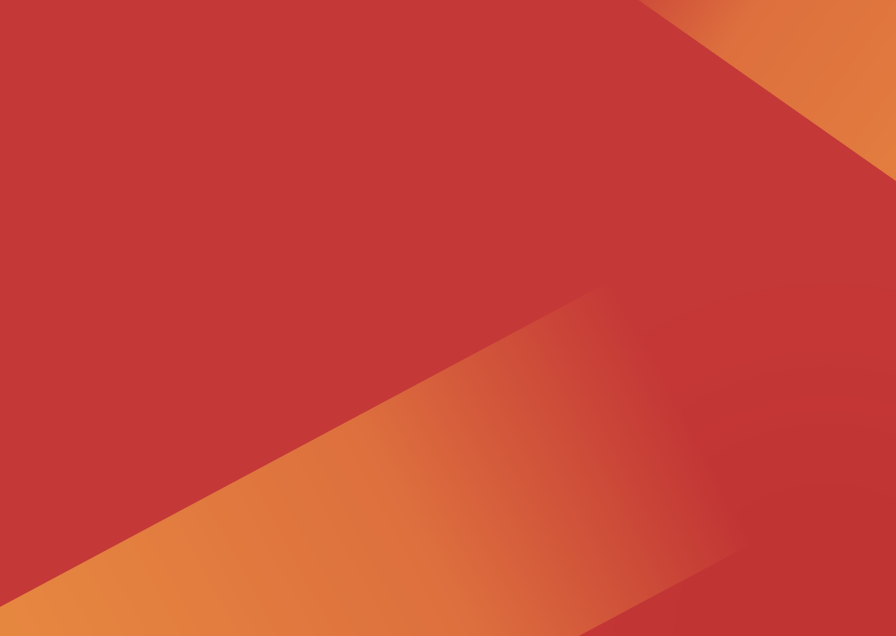
Reproduce this background procedurally as a WebGL 1 fragment shader.

```glsl
precision highp float;
// Flat red backdrop crossed by two hard-edged orange beams: a wide band rising
// from the lower left and a wedge in the upper right corner. Each beam runs
// from amber through orange along its axis, then fades into the red.

#define RED        vec3(0.770, 0.218, 0.214)
#define DEEP_RED   vec3(0.755, 0.203, 0.204)
#define ORANGE     vec3(0.868, 0.437, 0.242)
#define AMBER      vec3(0.902, 0.530, 0.252)
#define BAND_START vec2(0.0, 0.0457)
#define BAND_DIR   vec2(0.882, 0.471)
#define BAND_WIDTH 0.469
#define WEDGE_START vec2(1.0037, 1.0)
#define WEDGE_DIR  vec2(-0.818, 0.575)

uniform vec2 u_resolution;

// Position along the axis (x) and to its right-hand side (y)
vec2 beamSpace(vec2 p, vec2 start, vec2 dir) {
  vec2 axis = normalize(dir);
  vec2 q = p - start;
  return vec2(dot(q, axis), dot(q, vec2(axis.y, -axis.x)));
}

// Amber at stops.x, orange at stops.y, fully faded at stops.z
vec3 paintBeam(vec3 base, float along, vec3 stops, float mask) {
  float warmth = clamp((along - stops.x) / (stops.y - stops.x), 0.0, 1.0);
  float fade = clamp((along - stops.y) / (stops.z - stops.y), 0.0, 1.0);
  return mix(base, mix(AMBER, ORANGE, warmth), mask * (1.0 - fade));
}

// Antialiased coverage of the side where distance is positive
float coverage(float distance) {
  return clamp(distance * u_resolution.y + 0.5, 0.0, 1.0);
}

void main() {
  vec2 p = gl_FragCoord.xy / u_resolution.y;

  // Backdrop, slightly deeper in the lower right corner
  float depth = 1.0 - smoothstep(0.1, 0.6, distance(p, vec2(1.3, 0.0)));
  vec3 color = mix(RED, DEEP_RED, depth);

  // Wide rising band
  vec2 band = beamSpace(p, BAND_START, BAND_DIR);
  float bandMask = coverage(band.y) * coverage(BAND_WIDTH - band.y);
  color = paintBeam(color, band.x, vec3(0.0, 0.631, 1.09), bandMask);

  // Corner wedge, warmest toward the right edge
  vec2 wedge = beamSpace(p, WEDGE_START, WEDGE_DIR);
  color = paintBeam(color, wedge.x, vec3(-0.75, -0.155, 0.09), coverage(wedge.y));

  gl_FragColor = vec4(color, 1.0);
}
```
